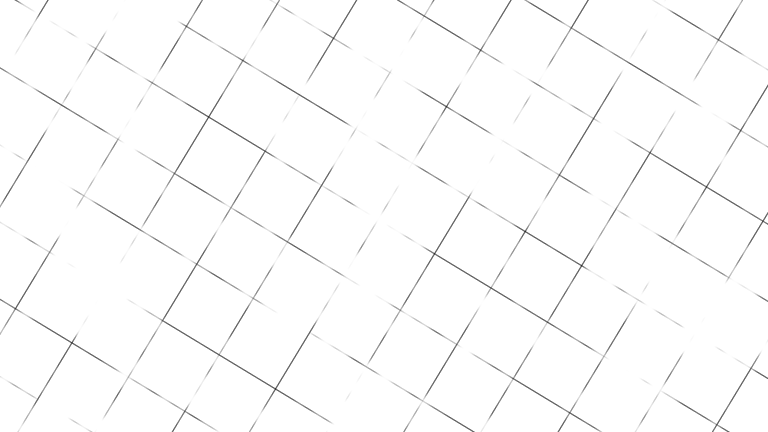
Write a WebGL 1 fragment shader that draws this pattern.

```glsl
precision highp float;
// A tilted square grid of hairlines in black ink on white paper.
// Each line is worn by layered sines along its length, with a phase per line,
// and broad soft patches across the sheet thin the ink of both directions.

uniform vec2 u_resolution;

const float CELL = 0.1528;                    // grid spacing, in canvas heights
const float TILT = 0.5445;                    // slope of the grid, in radians
const vec2 ANCHOR = vec2(0.4039, 0.5984);     // one crossing of the grid
const float HALF_WIDTH = 0.00092;             // half of the line width
const float SOFTNESS = 1.35;                  // edge filter, in output samples
const vec3 PAPER = vec3(1.0);
const vec3 INK = vec3(0.0);

float hash(float n) {
  return fract(sin(n * 127.1 + 11.7) * 4375.85);
}

// Share of the filter covered by a line whose centre lies at a signed distance.
float lineCoverage(float dist, float halfWidth, float filterWidth) {
  float upper = min(dist + 0.5 * filterWidth, halfWidth);
  float lower = max(dist - 0.5 * filterWidth, -halfWidth);
  return clamp((upper - lower) / filterWidth, 0.0, 1.0);
}

// Layered sines along one line: long stretches, then ever shorter breaks.
float strokeWear(float along, float seed) {
  float sum = 0.0;
  float amplitude = 0.75;
  float frequency = 1.25;
  for (int i = 0; i < 4; i++) {
    float phase = 6.2832 * hash(seed + float(i) * 17.3);
    sum += amplitude * sin(along * frequency + phase);
    amplitude *= 0.72;
    frequency *= 2.43;
  }
  return sum;
}

// Broad patches shared by both line directions.
float patchWear(vec2 cell) {
  float broad = sin(cell.x * 1.3 + 1.8 * sin(cell.y * 0.7 + 0.6));
  float fine = sin(cell.y * 1.7 + 1.4 * sin(cell.x * 0.9 + 2.1));
  return 0.4 * (broad + fine);
}

// One family of parallel lines at whole values of the across coordinate.
float wornLines(float across, float along, float wear, float seed, float filterWidth) {
  float index = floor(across + 0.5);
  float dist = (across - index) * CELL;
  float ink = smoothstep(-1.15, 0.95, strokeWear(along, index + seed) + wear);
  return ink * lineCoverage(dist, HALF_WIDTH, filterWidth);
}

void main() {
  float pixel = 1.0 / u_resolution.y;
  vec2 p = gl_FragCoord.xy * pixel - ANCHOR;

  // Rotate into grid cells.
  float c = cos(TILT);
  float s = sin(TILT);
  vec2 cell = vec2(c * p.x - s * p.y, s * p.x + c * p.y) / CELL;

  // Lay both line families over the paper.
  float wear = patchWear(cell);
  float filterWidth = SOFTNESS * pixel;
  float falling = wornLines(cell.y, cell.x, wear, 31.0, filterWidth);
  float rising = wornLines(cell.x, cell.y, wear, 83.0, filterWidth);
  float ink = 1.0 - (1.0 - falling) * (1.0 - rising);

  gl_FragColor = vec4(mix(PAPER, INK, ink), 1.0);
}
```
